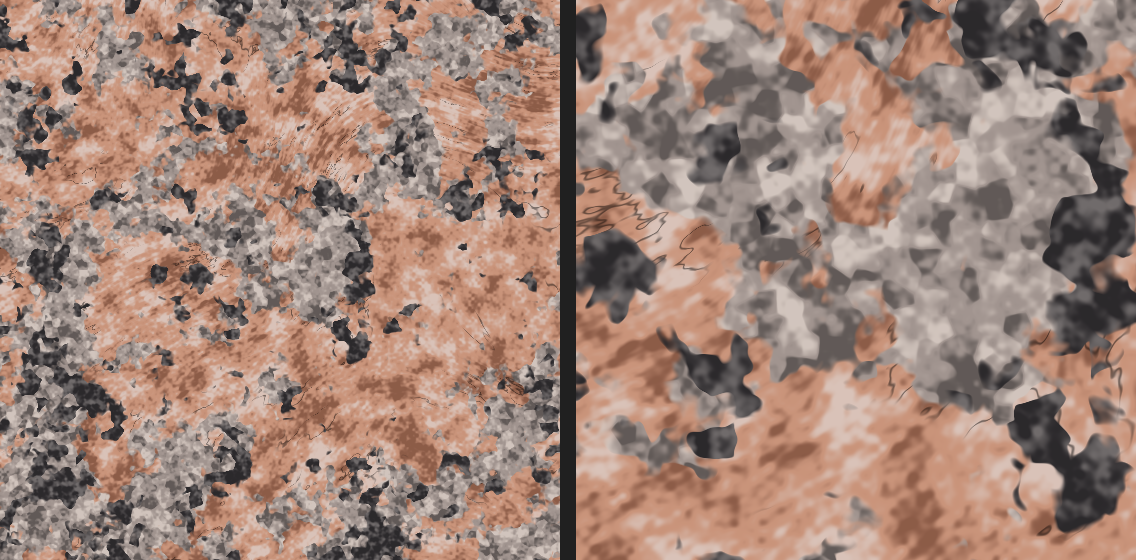
Left, the full canvas; right, a detail of the centre.
Give the GLSL for this texture, as a Shadertoy shader.

```glsl
float hash(vec2 p) {
    return fract(sin(dot(p, vec2(127.1, 311.7))) * 43758.5453);
}

vec2 hash2(vec2 p) {
    return vec2(hash(p), hash(p + 57.3));
}

float noise(vec2 p) {
    vec2 cell = floor(p);
    vec2 f = fract(p);
    f = f * f * (3.0 - 2.0 * f);
    float bottom = mix(hash(cell), hash(cell + vec2(1, 0)), f.x);
    float top = mix(hash(cell + vec2(0, 1)), hash(cell + vec2(1, 1)), f.x);
    return mix(bottom, top, f.y);
}

float fbm(vec2 p, int octaves) {
    float sum = 0.0, total = 0.0, amplitude = 1.0;
    for (int i = 0; i < octaves; i++) {
        sum += amplitude * noise(p);
        total += amplitude;
        amplitude *= 0.56;
        p = mat2(0.8, 0.6, -0.6, 0.8) * p * 2.03 + 17.4;
    }
    return sum / total;
}

// Random tone per crystal, with softly blended cell borders
float grains(vec2 p) {
    vec2 cell = floor(p);
    float sum = 0.0, total = 0.0;
    for (int y = -1; y <= 1; y++) {
        for (int x = -1; x <= 1; x++) {
            vec2 id = cell + vec2(x, y);
            float weight = exp(-18.0 * length(id + hash2(id) - p));
            sum += weight * hash(id + 91.7);
            total += weight;
        }
    }
    return sum / total;
}

// Cleavage steps stretched along a slightly rising direction
float cleavage(vec2 p) {
    float angle = 0.45 + 0.5 * (noise(p * 3.0) - 0.5);
    vec2 along = vec2(cos(angle), sin(angle));
    vec2 across = vec2(-along.y, along.x);
    return fbm(vec2(dot(p, along) * 17.0, dot(p, across) * 38.0), 4);
}

// Three-stop ramp from shadow to highlight
vec3 ramp(vec3 shadow, vec3 middle, vec3 highlight, float tone) {
    vec3 color = mix(shadow, middle, smoothstep(0.08, 0.5, tone));
    return mix(color, highlight, smoothstep(0.5, 0.98, tone));
}

vec3 feldspar(vec2 p) {
    float height = cleavage(p);
    float slope = height - cleavage(p + vec2(-0.002, 0.004));
    float tone = 0.52 + 1.6 * (fbm(p * 26.0, 4) - 0.5)
               + 1.3 * slope + 0.35 * (noise(p * 180.0) - 0.5);
    vec3 color = ramp(vec3(0.55, 0.36, 0.28), vec3(0.79, 0.58, 0.48),
                      vec3(0.85, 0.76, 0.72), tone);
    // Broken, thin cracks
    float crack = 1.0 - smoothstep(0.0, 0.025, abs(height - 0.43));
    float broken = smoothstep(0.52, 0.68, fbm(p * 13.0 + 8.0, 3));
    return color * (1.0 - 0.45 * crack * broken);
}

vec3 quartz(vec2 p) {
    float tone = 0.5 + 0.7 * (grains(p * 75.0) - 0.5)
               + 0.9 * (fbm(p * 60.0, 3) - 0.5)
               + 0.4 * (noise(p * 210.0) - 0.5);
    return ramp(vec3(0.38, 0.35, 0.34), vec3(0.63, 0.58, 0.56),
                vec3(0.82, 0.77, 0.74), tone);
}

vec3 biotite(vec2 p) {
    float glint = smoothstep(0.3, 0.85, fbm(p * 110.0, 2));
    return mix(vec3(0.17, 0.16, 0.17), vec3(0.44, 0.42, 0.42), glint);
}

void mainImage(out vec4 fragColor, in vec2 fragCoord) {
    vec2 p = fragCoord / iResolution.y;

    // Ragged mineral outlines
    vec2 warp = vec2(fbm(p * 32.0, 3), fbm(p * 32.0 + 40.0, 3)) - 0.5;
    vec2 q = p + 0.022 * warp;

    // Pink patches, grey matrix and dark clusters inside it
    float pinkField = fbm(q * 10.0 + 3.0, 5)
                    + 0.16 * (grains(q * 48.0) - 0.5)
                    + 0.08 * (noise(p * 130.0) - 0.5);
    float darkField = fbm(q * 14.0 + 31.0, 4)
                    + 0.35 * (grains(q * 44.0 + 12.0) - 0.5)
                    + 0.5 * (0.5 - pinkField);
    float pink = smoothstep(0.445, 0.495, pinkField);
    float dark = smoothstep(0.66, 0.72, darkField);

    vec3 color = mix(quartz(p), feldspar(p), pink);
    color = mix(color, biotite(p), dark);
    fragColor = vec4(color, 1.0);
}
```
